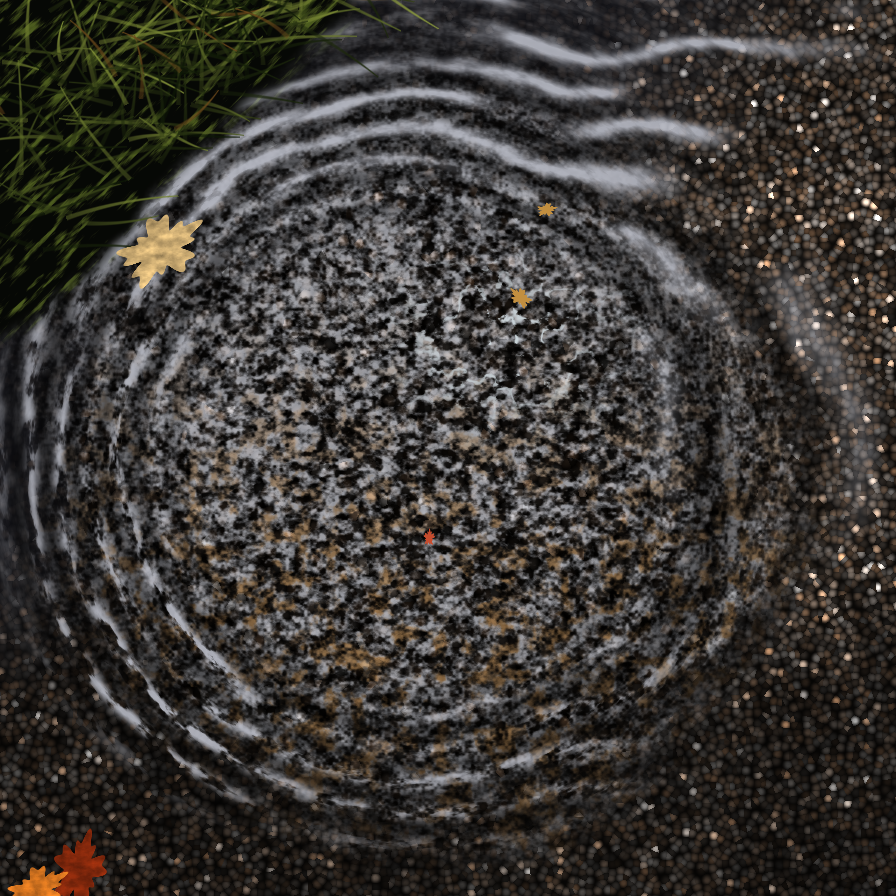
This texture is drawn by a WebGL 2 fragment shader. Its source:

```glsl
#version 300 es
precision highp float;
// Ripples spreading over a gravel shallow beside a grassy bank, with fallen leaves.
// Polar noise drives the broken rings, cell noise the pebbles, and a loop of
// bent strokes the grass; every length is a fraction of the canvas.

#define CENTER vec2(.46, .49)
#define RING_RADIUS .285
#define POOL_RADIUS .43
#define NARROW_SPACING .037
#define WIDE_SPACING .095
#define PEBBLE_SCALE 125.
#define BLADES 230
#define SKY vec3(.7, .71, .75)
#define NAVY vec3(.05, .053, .075)

uniform vec2 u_resolution;
out vec4 outColor;

// Smooth step that also accepts falling edges
float ramp(float a, float b, float x) {
  x = clamp((x - a) / (b - a), 0., 1.);
  return x * x * (3. - 2. * x);
}

vec2 hash2(vec2 p) {
  vec3 q = fract(p.xyx * vec3(.1031, .103, .0973));
  q += dot(q, q.yzx + 33.33);
  return fract((q.xx + q.yz) * q.zy);
}

// Value noise that repeats along x, so polar use has no seam
float noise(vec2 p, float period) {
  vec2 i = floor(p), f = fract(p);
  f = f * f * (3. - 2. * f);
  vec2 x = mod(vec2(i.x, i.x + 1.), period);
  float low = mix(hash2(vec2(x.x, i.y)).x, hash2(vec2(x.y, i.y)).x, f.x);
  float high = mix(hash2(vec2(x.x, i.y + 1.)).x, hash2(vec2(x.y, i.y + 1.)).x, f.x);
  return mix(low, high, f.y);
}

float fbm(vec2 p, float period) {
  float sum = 0., gain = .533;
  for (int i = 0; i < 4; i++) {
    sum += gain * noise(p + vec2(0, 17 * i), period);
    p *= 2.; period *= 2.; gain *= .5;
  }
  return sum;
}
float fbm(vec2 p) { return fbm(p, 512.); }

float band(float x, float a, float b) {
  return ramp(a - .03, a + .03, x) * ramp(b + .03, b - .03, x);
}

float spot(vec2 p, vec2 center, vec2 size) {
  p = (p - center) / size;
  return exp(-dot(p, p));
}

// Rounded stones from the nearest jittered cell point
vec3 gravel(vec2 p) {
  vec2 cell = floor(p), id = cell;
  float nearest = 9.;
  for (int k = 0; k < 9; k++) {
    vec2 c = cell + vec2(k % 3 - 1, k / 3 - 1);
    float d = length(c + hash2(c) - p);
    if (d < nearest) { nearest = d; id = c; }
  }
  vec2 h = hash2(id + 71.);
  vec3 tone = mix(vec3(.34, .25, .18), vec3(.36), h.y);
  float light = .15 + .75 * h.x + 1.2 * ramp(.93, 1., h.x);
  return vec3(.03, .025, .02) + tone * light * ramp(.95, .1, nearest);
}

// Lobed leaf mask, long axis turned by angle
float leaf(vec2 p, vec2 center, float angle, float size, float px) {
  float c = cos(angle), s = sin(angle);
  p = mat2(c, -s, s, c) * (p - center) * vec2(1, 1.5);
  float a = atan(p.y, p.x + 1e-6);
  return ramp(px, -px, length(p) - size * (.74 + .16 * cos(5. * a) + .12 * cos(13. * a)));
}

void main() {
  vec2 p = gl_FragCoord.xy / u_resolution, d = p - CENTER;
  float px = 1. / min(u_resolution.x, u_resolution.y);
  float r = length(d) + 1e-4, turn = atan(d.y, d.x) / 6.28318 + .5;
  vec2 dir = d / r;
  float wobble = fbm(vec2(turn * 12., r * 9.), 12.) - .5;
  float fine = fbm(vec2(turn * 110., r * 120.), 110.);
  float broad = fbm(p * 9.);
  vec2 bent = p + .012 * (broad - .5);
  float grain = fbm(bent * vec2(100, 140));
  float speck = noise(p * 290., 512.) - .5;

  // Gravel bed, dim below and under the upper water
  float bed = mix(.85, 1.75, ramp(.1, .5, p.y) * ramp(.2, .7, p.x));
  vec3 color = gravel(p * PEBBLE_SCALE) * bed * (.4 + .6 * broad + .5 * grain);
  float upper = ramp(.05, .65, dir.y - .8 * dir.x) * ramp(.2, .3, r);
  color = mix(color, NAVY + .32 * fine * fine, .8 * upper);

  // Churned pool: round grain in the middle, grain along the rings outside
  float pool = ramp(POOL_RADIUS + .05, POOL_RADIUS - .1, r + wobble * .15);
  float lift = .06 * spot(p, vec2(.27, .59), vec2(.16, .2)) - .03 * spot(p, vec2(.58, .5), vec2(.15));
  float light = ramp(.27, .8, mix(grain, fine, .6 * ramp(.15, .35, r)) + .3 * speck + lift + .1 * (broad - .5));
  float warm = ramp(.46, .7, fbm(p * 65. + 9.)) * ramp(.75, .3, p.y);
  vec3 tint = mix(vec3(.66, .67, .7), vec3(.58, .45, .3), warm);
  vec3 churn = mix(vec3(.035), tint, light) + .4 * (gravel(bent * 95.) - .13);
  color = mix(color, churn, pool * .92);

  // Rings: close together above and left, wide apart on the right
  float spacing = mix(NARROW_SPACING, WIDE_SPACING, ramp(.35, 1., dir.x));
  float phase = (r - RING_RADIUS) / spacing + wobble * 1.3;
  float crest = .5 + .5 * cos(6.28318 * phase);
  float gate = ramp(.25, .52, noise(vec2(turn * 20., floor(phase + .5) * 3.7), 20.));
  float glint = ramp(.42, .6, fine);
  float above = ramp(.45, .8, dir.y) * band(r, .33, .7);
  float left = ramp(.3, .8, -dir.x) * band(r, .28, .46) * glint;
  float below = ramp(.3, .8, -dir.y) * band(r, .29, .43) * glint;
  float right = ramp(.4, .9, dir.x) * band(r, .27, .53) * ramp(-.35, .15, dir.y);
  color *= 1. - .45 * (1. - crest) * band(r, .27, .46);
  float shine = pow(crest, 2.5) * gate * (above + .7 * left + .6 * below + .4 * right);
  color = mix(color, SKY, min(shine * (.5 + .8 * fine), .92));

  // Splashes: thin bright threads
  float thread = ramp(.06, .01, abs(fbm(p * 32. + 3.) - .5));
  float splash = spot(p, vec2(.56, .62), vec2(.11, .085)) * ramp(.4, .55, grain);
  color = mix(color, vec3(.8, .84, .86), thread * splash);

  // Bank and bent grass blades
  float bank = p.y - .605 - .97 * p.x + .07 * (broad - .5);
  float turf = ramp(.5, .8, fbm(vec2(p.x + p.y, p.y - p.x) * vec2(25, 130)));
  color = mix(color, mix(vec3(.025, .03, .02), vec3(.3, .36, .12), turf), ramp(-.015, .025, bank));
  if (bank > -.12) for (int i = 0; i < BLADES; i++) {
    vec2 h = hash2(vec2(i, 3)), k = hash2(vec2(i, 11)), m = hash2(vec2(i, 29));
    vec2 root = vec2(h.x * .4, mix(.64 + .39 * h.x, 1.04, h.y));
    float angle = mix(-.8, 3.6, k.x), span = mix(.04, .13, k.y);
    vec2 axis = vec2(cos(angle), sin(angle)), q = p - root;
    float t = dot(q, axis) / span;
    float off = abs(dot(q, vec2(-axis.y, axis.x)) - (m.x - .5) * .04 * t * t);
    float width = .0026 * (1. - .8 * t);
    float blade = ramp(width + px, width - px, off) * step(0., t) * step(t, 1.);
    vec3 green = mix(vec3(.05, .09, .02), vec3(.58, .64, .25), m.y * m.y);
    color = mix(color, mix(green, vec3(.42, .28, .1), step(.94, m.x)), blade * (.4 + .6 * t));
  }

  // Fallen leaves
  float vein = .6 + .7 * grain;
  color = mix(color, vec3(.82, .69, .46) * vein, leaf(p, vec2(.179, .722), .6, .056, px));
  color = mix(color, vec3(.56, .17, .05) * vein, leaf(p, vec2(.088, .028), 1.3, .048, px));
  color = mix(color, vec3(.88, .48, .13) * vein, leaf(p, vec2(.042, .008), .5, .038, px));
  float fleck = leaf(p, vec2(.61, .766), .2, .012, px) + leaf(p, vec2(.581, .668), 2.4, .015, px);
  color = mix(color, vec3(.76, .56, .25), fleck);
  color = mix(color, vec3(.78, .3, .18), leaf(p, vec2(.479, .4), 1.5, .01, px));
  outColor = vec4(clamp(color, 0., 1.), 1);
}
```
